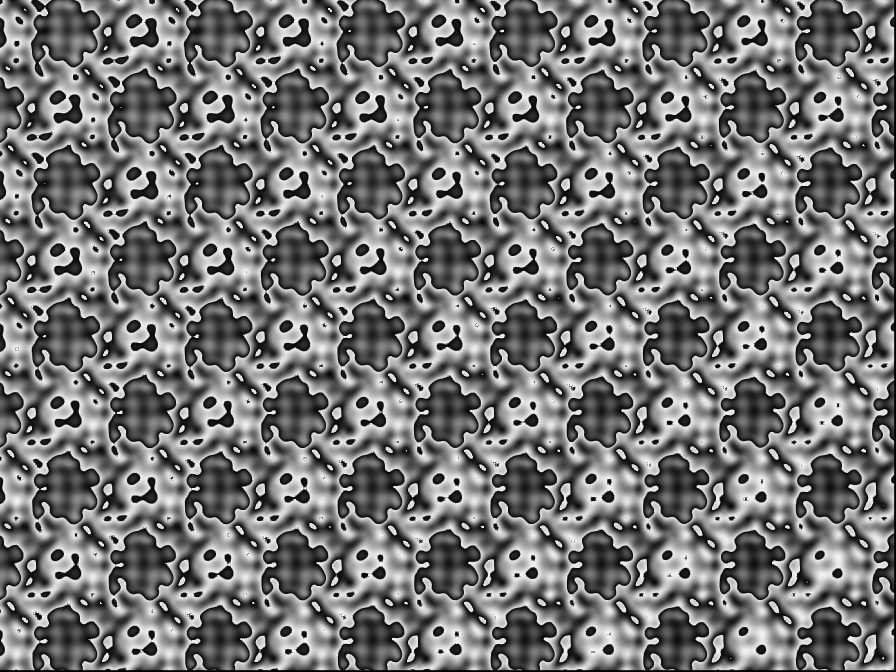
Reproduce this pattern procedurally as a Shadertoy shader.

```glsl
// Grey checkerboard of dark and bright ragged discs, centred on the canvas.
// A smooth height (checker wave + fine dot grid + tiling noise) is wrapped by
// fract, so each overflow becomes a sharp white-to-black contour.

#define CELL 0.1135         // disc spacing, in canvas heights
#define MID_LEVEL 0.52      // height between the discs
#define BRIGHT_RISE 0.39    // extra height in a bright disc
#define DARK_RISE 0.76      // extra height in a dark disc, past the wrap
#define DOT_AMOUNT 0.17     // strength of the dot grid
#define DOTS_PER_CELL 4.0
#define NOISE_CALM 0.13     // noise strength inside the discs
#define NOISE_WILD 0.62     // noise strength between the discs
#define NOISE_GRID 10.0     // noise knots per diagonal repeat
#define DRIFT 0.08          // slow change of height over the canvas
#define EDGE 0.0026         // dark right and bottom border, in heights

const float PI = 3.14159265;

float hash(vec2 p) {
    vec3 q = fract(p.xyx * vec3(0.1031, 0.1030, 0.0973));
    q += dot(q, q.yzx + 33.33);
    return fract((q.x + q.y) * q.z);
}

// Value noise in -1..1 that repeats every `period` knots
float tilingNoise(vec2 p, float period) {
    vec2 i = floor(p), f = fract(p);
    vec2 s = f * f * (3.0 - 2.0 * f);
    vec2 a = mod(i, period), b = mod(i + 1.0, period);
    float low = mix(hash(a), hash(vec2(b.x, a.y)), s.x);
    float high = mix(hash(vec2(a.x, b.y)), hash(b), s.x);
    return 2.0 * mix(low, high, s.y) - 1.0;
}

float height(vec2 p) {
    // Checker wave: +1 in bright centres, -1 in dark centres
    float checker = cos(PI * p.x) * cos(PI * p.y);
    float level = MID_LEVEL
        + BRIGHT_RISE * smoothstep(0.3, 0.9, checker)
        + DARK_RISE * smoothstep(-0.1, 0.6, -checker);

    // Fine dots, four of them around each centre
    vec2 wave = cos(2.0 * PI * DOTS_PER_CELL * p);
    level -= DOT_AMOUNT * 0.5 * (wave.x + wave.y);

    // Squiggles, repeating along the checkerboard diagonals
    vec2 diagonal = 0.5 * vec2(p.x + p.y, p.x - p.y);
    float wild = 1.0 - smoothstep(0.3, 0.8, abs(checker));
    return level + mix(NOISE_CALM, NOISE_WILD, wild)
        * tilingNoise(diagonal * NOISE_GRID + 0.37, NOISE_GRID);
}

void mainImage(out vec4 fragColor, in vec2 fragCoord) {
    vec2 p = (fragCoord - 0.5 * iResolution.xy) / (iResolution.y * CELL);
    vec2 uv = fragCoord / iResolution.xy - 0.5;
    float h = height(p) + DRIFT * (uv.y - uv.x);

    // Wrap the height, with a short ramp down to smooth each jump
    float saw = fract(h);
    float grey = min(saw, (1.0 - saw) / max(fwidth(h), 0.0001));
    grey = mix(0.03, 0.97, grey);

    // Dark border on the right and bottom
    float pixel = 1.0 / iResolution.y;
    float rim = min(iResolution.x - fragCoord.x, fragCoord.y) * pixel;
    grey *= smoothstep(EDGE - 0.5 * pixel, EDGE + 0.5 * pixel, rim);

    fragColor = vec4(vec3(grey), 1.0);
}
```
